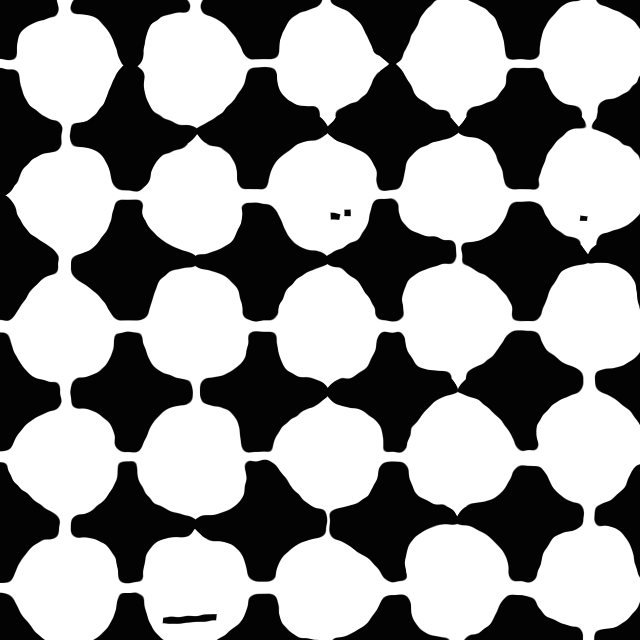
A Shadertoy shader for this pattern:

```glsl
// Lattice of uneven white blobs on black, joined by worn horizontal and vertical links
#define PITCH 0.2045
#define ORIGIN vec2(0.102, 0.081)
#define RADIUS 0.0815
#define RADIUS_VARY 0.010
#define SHIFT 0.012
#define LOBE 0.004
#define ROUGHNESS 0.003
#define LINK_MAX 0.012
#define FILLET 0.014
#define SEED 3.7
#define INK vec3(0.01)
#define PAPER vec3(1.0)

float hash(vec2 p) {
    vec3 q = fract(vec3(p.xyx) * 0.1031 + SEED * 0.137);
    q += dot(q, q.yzx + 33.33);
    return fract((q.x + q.y) * q.z);
}

float valueNoise(vec2 p) {
    vec2 i = floor(p), f = fract(p);
    f = f * f * (3.0 - 2.0 * f);
    return mix(mix(hash(i), hash(i + vec2(1, 0)), f.x),
               mix(hash(i + vec2(0, 1)), hash(i + vec2(1, 1)), f.x), f.y);
}

float smoothUnion(float a, float b, float k) {
    float h = max(k - abs(a - b), 0.0) / k;
    return min(a, b) - h * h * k * 0.25;
}

float box(vec2 p, vec2 halfSize) {
    vec2 q = abs(p) - halfSize;
    return length(max(q, 0.0)) + min(max(q.x, q.y), 0.0);
}

// Rounded blob: superellipse with soft lobes, drifting upward to the right
float blob(vec2 p, vec2 id) {
    vec2 jitter = vec2(hash(id + 11.3), hash(id + 27.9)) - 0.5;
    p -= jitter * SHIFT + vec2(0.0, 0.006 * id.x - 0.008);
    vec2 vary = vec2(hash(id + 41.1), hash(id + 58.6)) - 0.5;
    vec2 r = RADIUS + vary * RADIUS_VARY + vec2(-0.001, 0.002);
    float n = mix(2.0, 2.6, hash(id + 73.2));
    vec2 q = pow(max(abs(p) / r, 1e-4), vec2(n));
    float angle = atan(p.y, p.x + 1e-5);
    float lobes = sin(3.0 * angle + 6.283 * hash(id + 85.4))
                + 0.5 * sin(5.0 * angle + 6.283 * hash(id + 97.7));
    return (pow(q.x + q.y, 1.0 / n) - 1.0) * RADIUS - LOBE * lobes;
}

// Link along x about its midpoint; a broken one leaves two pointed spurs
float link(vec2 p, float halfWidth, bool broken, float h) {
    float along = abs(p.x);
    float w = halfWidth * (1.0 + 6.0 * (h - 0.5) * p.x);
    if (broken) w = min(LINK_MAX, 0.8 * (along - 0.004 - 0.008 * h));
    return max(abs(p.y + 0.003 * (h - 0.5)) - w, along - 0.5 * PITCH);
}

// Nicks and scratches worn into a few blobs
float wear(vec2 p) {
    vec2 a = p - ORIGIN - PITCH * vec2(2, 3);
    vec2 b = p - ORIGIN - PITCH * vec2(1, 0);
    vec2 c = p - ORIGIN - PITCH * vec2(4, 3);
    float specks = min(box(a - vec2(0.013, -0.033), vec2(0.0065, 0.005)),
                       box(a - vec2(0.031, -0.026), vec2(0.005)));
    float scratch = box(b - vec2(-0.010, -0.048 + 0.05 * b.x), vec2(0.041, 0.005));
    float nick = box(c - vec2(-0.008, -0.036), vec2(0.006, 0.004));
    return min(specks, min(scratch, nick));
}

void mainImage(out vec4 fragColor, in vec2 fragCoord) {
    vec2 uv = fragCoord / iResolution.y;
    vec2 p = uv + ROUGHNESS * (vec2(valueNoise(uv * 75.0), valueNoise(uv * 75.0 + 40.0)) - 0.5);
    vec2 cell = floor((p - ORIGIN) / PITCH + 0.5);
    float blobs = 1.0, links = 1.0;

    for (int y = -1; y <= 1; y++)
    for (int x = -1; x <= 1; x++) {
        vec2 id = cell + vec2(x, y);
        vec2 q = p - ORIGIN - id * PITCH;
        blobs = min(blobs, blob(q, id));

        // Horizontal links are sturdy, except along the top row
        float h = hash(id + 131.5);
        bool brokenAcross = hash(id + 149.2) < 0.03 + 0.4 * step(4.0, id.y);
        links = min(links, link(q - vec2(0.5 * PITCH, 0.0),
                                mix(0.006, LINK_MAX, h), brokenAcross, h));

        // Vertical links thin out and break toward the middle column
        float outer = 0.5 * abs(id.x - 2.0);
        float v = hash(id + 167.8);
        bool brokenUp = hash(id + 181.4) > 0.3 + 0.6 * outer;
        links = min(links, link(q.yx - vec2(0.5 * PITCH, 0.0),
                                mix(0.002, 0.011, 0.5 * (v + outer)), brokenUp, v));
    }

    float d = max(smoothUnion(blobs, links, FILLET), -wear(p));
    float aa = 0.7 / iResolution.y;
    fragColor = vec4(mix(PAPER, INK, smoothstep(-aa, aa, d)), 1.0);
}
```
